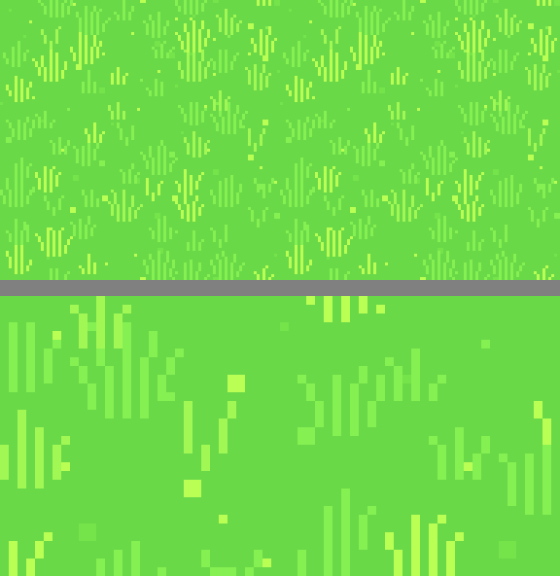
Top: the whole. Bottom: its middle third, enlarged.
This pattern is drawn by a Shadertoy shader. Its source:

```glsl
// Pixel-art meadow: tufts of pale grass blades and small specks on a flat green.

const float CELLS = 96.0;    // art pixels per canvas height, also the repeat period
const float PLOT = 12.0;     // art pixels per planting plot

const vec3 MEADOW = vec3(0.41, 0.85, 0.28);
const vec3 FAINT  = vec3(0.46, 0.89, 0.29);
const vec3 DIM    = vec3(0.52, 0.94, 0.32);
const vec3 LIGHT  = vec3(0.63, 0.97, 0.33);
const vec3 BRIGHT = vec3(0.73, 1.00, 0.33);

vec3 hash3(vec2 id, float seed) {
    vec3 v = fract(vec3(id.xyx + seed * 7.31) * vec3(0.1031, 0.1030, 0.0973));
    v += dot(v, v.yxz + 33.33);
    return fract((v.xxy + v.yzz) * v.zyx);
}

vec3 tuftTint(float r) {
    return r < 0.52 ? DIM : r < 0.72 ? LIGHT : BRIGHT;
}

vec3 speckTint(float r) {
    return r < 0.4 ? FAINT : r < 0.65 ? DIM : BRIGHT;
}

// One blade, a single art pixel wide, bending sideways towards its tip.
bool blade(vec2 q, vec2 base, float height, float lean) {
    float t = (q.y - base.y) / height;
    float bend = floor(lean * t * t + 0.5);
    return t >= 0.0 && t < 1.0 && abs(q.x - base.x - bend) < 0.5;
}

// A fan of blades around the origin; sprouts are small and open in a V.
bool tuft(vec2 q, vec2 id, float count, bool sprout) {
    float tall = 2.3 * count + 0.5;
    for (float k = 0.0; k < count; k++) {
        vec3 r = hash3(id, 11.0 + k);
        float x = 2.0 * k - count + 1.0;
        float u = x / count;
        float height = tall * (1.0 - 0.7 * u * u) - 2.6 * r.x;
        float rise = abs(x) > 2.5 ? 1.0 + floor(r.z * 1.6) : 0.0;
        if (sprout) {
            height = x == 0.0 ? 3.0 : 4.0 + 1.5 * r.x;
            rise = x == 0.0 ? 0.0 : 2.0;
        }
        float lean = 0.45 * x + 1.6 * (r.y - 0.5);
        if (blade(q, vec2(x, rise), height, lean)) return true;
    }
    return false;
}

// A square speck, one or two art pixels wide.
bool speck(vec2 q, float size) {
    return all(greaterThanEqual(q, vec2(0.0))) && all(lessThan(q, vec2(size)));
}

// Colour of one art pixel, gathered from the surrounding plots.
vec3 meadow(vec2 p) {
    vec3 color = MEADOW;
    bool covered = false;
    for (int i = -1; i <= 1; i++) {
        float column = floor(p.x / PLOT) + float(i);
        float stagger = 0.5 * PLOT * mod(column, 2.0);
        for (int j = -1; j <= 1; j++) {
            float row = floor((p.y - stagger) / PLOT) + float(j);
            vec2 id = mod(vec2(column, row), CELLS / PLOT);
            vec2 q = p - vec2(column, row) * PLOT - vec2(0.0, stagger);

            // Tufts: smaller ones wander further inside their plot
            vec3 kind = hash3(id, 1.0);
            vec3 place = hash3(id, 2.0);
            float count = 3.0 + floor(kind.x * 2.9);
            vec2 wander = (place.xy - 0.5) * (7.0 - count) * vec2(1.3, 1.6);
            vec2 root = floor(vec2(6.0, 1.5) + wander);
            bool sprout = count < 3.5 && place.z < 0.4;
            if (kind.y < 0.9 && tuft(q - root, id, count, sprout)) {
                color = tuftTint(kind.z);
                covered = true;
            }

            // Specks: one near the plot corner, one near its lower edge
            for (float layer = 0.0; layer < 2.0; layer++) {
                vec3 where = hash3(id, 4.0 + layer);
                vec3 look = hash3(id, 7.0 + layer);
                vec2 spot = floor(vec2(6.0 * layer, -1.0) + (where.xy - 0.5) * 5.0);
                float size = look.x < 0.4 ? 2.0 : 1.0;
                bool present = where.z < 0.7 - 0.3 * layer;
                if (!covered && present && speck(q - spot, size))
                    color = speckTint(look.y);
            }
        }
    }
    return color;
}

void mainImage(out vec4 fragColor, in vec2 fragCoord) {
    float footprint = CELLS / iResolution.y;
    vec2 p = fragCoord * footprint;

    // Area-weighted blend of the art pixels under this screen pixel
    vec2 low = floor(p - 0.5 * footprint);
    vec2 w = clamp((p + 0.5 * footprint - low - 1.0) / footprint, 0.0, 1.0);
    vec3 bottom = mix(meadow(low), meadow(low + vec2(1.0, 0.0)), w.x);
    vec3 top = mix(meadow(low + vec2(0.0, 1.0)), meadow(low + 1.0), w.x);
    fragColor = vec4(mix(bottom, top, w.y), 1.0);
}
```
